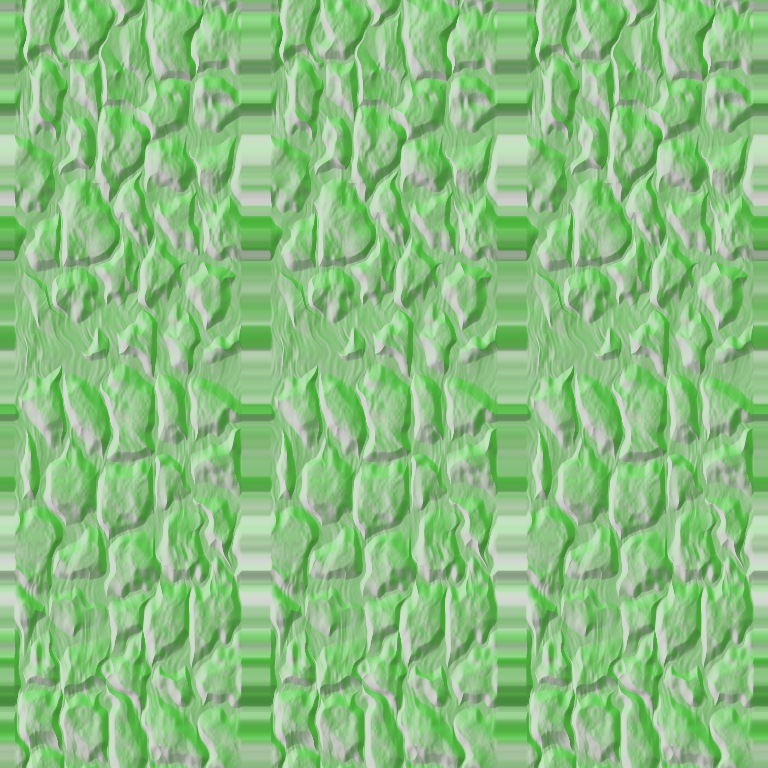
A WebGL 2 fragment shader for this texture:

```glsl
#version 300 es
precision highp float;

uniform vec2 u_resolution;
out vec4 fragColor;

float hash(vec2 p) {
    return fract(sin(dot(p, vec2(127.1, 311.7))) * 43758.5453);
}

// Value noise that wraps after one unit of q, with the given number of cells
float noise(vec2 q, vec2 cells) {
    vec2 p = q * cells;
    vec2 i = floor(p), f = p - i;
    f = f * f * f * (f * (f * 6.0 - 15.0) + 10.0);
    vec2 a = mod(i, cells), b = mod(i + 1.0, cells);
    return mix(mix(hash(a), hash(vec2(b.x, a.y)), f.x),
               mix(hash(vec2(a.x, b.y)), hash(b), f.x), f.y);
}

// Raised bark plates: x is the plate mask, y its rounded swelling
vec2 plates(vec2 q) {
    vec2 cells = vec2(5.0, 12.0);
    vec2 warp = vec2(noise(q, vec2(7.0, 16.0)), noise(q + 0.37, vec2(8.0, 20.0))) - 0.5;
    vec2 ripple = vec2(noise(q + 0.61, vec2(20.0, 46.0)), noise(q + 0.83, vec2(26.0, 50.0))) - 0.5;
    vec2 p = q * cells + vec2(0.55, 0.4) * warp + vec2(0.2, 0.16) * ripple;
    vec2 base = floor(p);
    float nearest = 9.0, second = 9.0, gap = 0.0;
    for (int y = -1; y <= 1; y++) {
        for (int x = -1; x <= 1; x++) {
            vec2 cell = base + vec2(x, y);
            vec2 id = mod(cell, cells);
            vec2 jitter = vec2(hash(id + 3.3), hash(id + 17.9)) - 0.5;
            vec2 toSeed = cell + 0.5 + jitter * vec2(0.45, 0.85) - p;
            float d = length(toSeed * vec2(1.2, 0.85));
            if (d < nearest) {
                second = nearest;
                nearest = d;
                gap = 0.02 + 0.25 * pow(hash(id + 41.7), 2.0);
            } else {
                second = min(second, d);
            }
        }
    }
    float border = second - nearest;
    float swell = 1.0 - exp(-3.0 * max(border - gap, 0.0));
    return vec2(smoothstep(gap, gap + 0.38, border), swell);
}

float height(vec2 q) {
    vec2 plate = plates(q);
    // Sideways bending lets the grain flow instead of running straight
    vec2 bent = q + vec2(0.09 * noise(q, vec2(6.0, 17.0)) + 0.03 * noise(q, vec2(14.0, 44.0)), 0.0);
    float lumps = 0.010 * noise(bent, vec2(8.0, 18.0)) + 0.010 * noise(bent, vec2(14.0, 28.0))
                + 0.005 * noise(bent + 0.29, vec2(27.0, 58.0));
    float grain = 0.0016 * noise(bent, vec2(54.0, 110.0)) + 0.0006 * noise(q, vec2(96.0, 230.0));
    float fibres = 0.0013 * noise(bent, vec2(84.0, 48.0));
    return 0.009 * plate.x + 0.009 * plate.y
         + lumps * mix(0.4, 1.0, plate.x)
         + grain * mix(0.4, 1.0, plate.x)
         + fibres * mix(1.0, 0.25, plate.x);
}

void main() {
    vec2 uv = gl_FragCoord.xy / u_resolution;

    // Three columns; the margins of each one smear its edge sideways
    float margin = 0.055;
    float span = 1.0 - 2.0 * margin;
    vec2 q = vec2(clamp((fract(uv.x * 3.0) - margin) / span, 0.0, 1.0), uv.y);

    // Slope of the relief in canvas units
    float e = 0.0012;
    float h = height(q);
    vec2 slope = vec2(height(q + vec2(e * 3.0 / span, 0.0)) - h,
                      height(q + vec2(0.0, e)) - h) / e;
    vec2 n = slope / sqrt(1.0 + dot(slope, slope));

    // Pale on the left faces, vivid green on the upper right ones
    float facing = 0.9 * n.x + 0.25 * n.y;
    vec3 color = vec3(0.55, 0.755, 0.515) + facing * vec3(0.30, 0.13, 0.33);
    color.g -= 0.13 * n.y;

    // Grey shade under overhanging plates
    color -= vec3(0.12, 0.08, 0.11) * smoothstep(0.35, 0.95, n.y - 0.4 * n.x);

    fragColor = vec4(clamp(color, 0.0, 1.0), 1.0);
}
```
